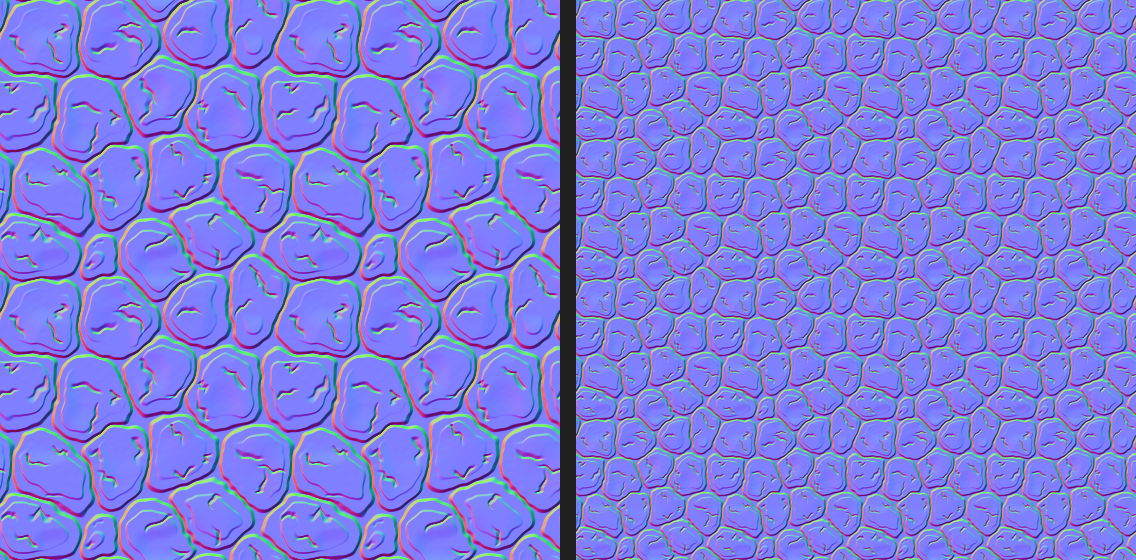
Left: one tile. Right: repeated 2 by 2.
This texture map is drawn by a three.js fragment shader. Its source:

```glsl
#define REPEATS 2.0        // copies of the pattern across the canvas
#define PERIOD 4.0         // stones per copy, even
#define JITTER 0.56        // scatter of the stone centres
#define SMALL_SHARE 0.17   // share of small filler stones
#define ROUNDING 15.0      // lower is rounder at the corners
#define GROOVE_WIDTH 0.038
#define GROOVE_DEPTH 0.088
#define LEDGE_INSET 0.125
#define LEDGE_DEPTH 0.027
#define CRACK_WIDTH 0.03
#define CRACK_DEPTH 0.05
#define GRAIN 0.0014

varying vec2 vUv;

vec4 sites[25]; // centre, size weight, seed

float hash(vec2 p) {
  return fract(sin(dot(p, vec2(127.1, 311.7))) * 43758.5453);
}

// Value noise that wraps after a whole number of lattice steps
float noise(vec2 p, float period) {
  vec2 i = floor(p);
  vec2 f = fract(p);
  f = f * f * (3.0 - 2.0 * f);
  vec2 lo = mod(i, period);
  vec2 hi = mod(i + 1.0, period);
  return mix(mix(hash(lo), hash(vec2(hi.x, lo.y)), f.x),
             mix(hash(vec2(lo.x, hi.y)), hash(hi), f.x), f.y);
}

float stoneNoise(vec2 p, float frequency, float offset) {
  return noise(p * frequency + offset, PERIOD * frequency) - 0.5;
}

vec2 warp(vec2 p) {
  vec2 broad = vec2(stoneNoise(p, 3.0, 0.0), stoneNoise(p, 3.0, 5.37));
  vec2 fine = vec2(stoneNoise(p, 8.0, 3.0), stoneNoise(p, 8.0, 13.41));
  return p + 0.13 * broad + 0.045 * fine;
}

// Staggered stone centres around a cell
void placeSites(vec2 base) {
  for (int i = 0; i < 25; i++) {
    float k = float(i);
    vec2 cell = base + vec2(mod(k, 5.0), floor((k + 0.5) / 5.0)) - 2.0;
    vec2 id = mod(cell, PERIOD);
    float seed = hash(id + 2.7);
    vec2 scatter = vec2(hash(id + 7.3), hash(id + 19.1)) - 0.5;
    vec2 centre = cell + 0.5 + JITTER * scatter;
    centre.x += 0.5 * mod(id.y, 2.0) - 0.25;
    float weight = seed < SMALL_SHARE ? -0.5 : 0.12 * hash(id + 31.9);
    sites[i] = vec4(centre, weight, seed);
  }
}

// Kinked groove running inward from the rim, steep on one side
float crack(vec2 q, float seed, float index) {
  vec2 key = vec2(seed * 91.0, index * 3.7);
  float angle = 6.2832 * (index / 3.0 + 0.25 * hash(key) + seed);
  float heading = angle + 3.1416 + 2.2 * (hash(key + 1.3) - 0.5);
  vec2 along = vec2(cos(heading), sin(heading));
  q -= 0.42 * vec2(cos(angle), sin(angle));
  float t = dot(q, along) / mix(0.25, 0.55, hash(key + 2.9));
  float kink = 0.5 * (hash(key + 4.1) - 0.5);
  float side = dot(q, vec2(-along.y, along.x)) - kink * abs(t - 0.45);
  side += 0.018 * sin(t * 13.0 + seed * 40.0);
  float spread = CRACK_WIDTH * mix(0.8, 2.6, hash(key + 6.7));
  float profile = side < 0.0 ? smoothstep(-CRACK_WIDTH, 0.0, side)
                             : 1.0 - smoothstep(0.0, spread, side);
  return profile * smoothstep(0.0, 0.15, t) * (1.0 - smoothstep(0.6, 1.0, t));
}

float height(vec2 p) {
  vec2 q = warp(p);

  // Stone that owns this point
  vec4 own = sites[0];
  float nearest = 1e3;
  for (int i = 0; i < 25; i++) {
    vec2 r = q - sites[i].xy;
    float power = dot(r, r) - sites[i].z;
    if (power < nearest) { nearest = power; own = sites[i]; }
  }

  // Rounded distance to its border
  float sum = 0.0;
  for (int i = 0; i < 25; i++) {
    vec2 r = q - sites[i].xy;
    float gap = length(sites[i].xy - own.xy);
    float border = (dot(r, r) - sites[i].z - nearest) / (2.0 * max(gap, 0.01));
    if (gap > 0.01) sum += exp(-ROUNDING * border);
  }
  float edge = -log(max(sum, 1e-6)) / ROUNDING;

  // Groove, worn ledge, cracks and surface grain
  float h = GROOVE_DEPTH * smoothstep(0.0, GROOVE_WIDTH, edge);
  float inset = LEDGE_INSET + 0.11 * stoneNoise(p, 4.0, 9.0);
  float wear = smoothstep(-0.35, 0.1, stoneNoise(p, 2.0, 4.6));
  h += LEDGE_DEPTH * wear * smoothstep(inset, inset + 0.027, edge);
  float inside = smoothstep(0.05, 0.13, edge);
  for (int i = 0; i < 3; i++) {
    h -= CRACK_DEPTH * inside * crack(q - own.xy, own.w, float(i));
  }
  return h + GRAIN * stoneNoise(p, 16.0, 0.0);
}

void main() {
  vec2 p = vUv * REPEATS * PERIOD;
  placeSites(floor(p));
  vec2 e = vec2(0.01, 0.0);
  vec2 slope = vec2(height(p + e.xy) - height(p - e.xy),
                    height(p + e.yx) - height(p - e.yx)) / (2.0 * e.x);

  // Slope to colour: red rises to the right, green falls upward
  vec3 normal = normalize(vec3(slope.x, -slope.y, 1.0));
  gl_FragColor = vec4(0.5 + 0.5 * normal.xy, normal.z, 1.0);
}
```
